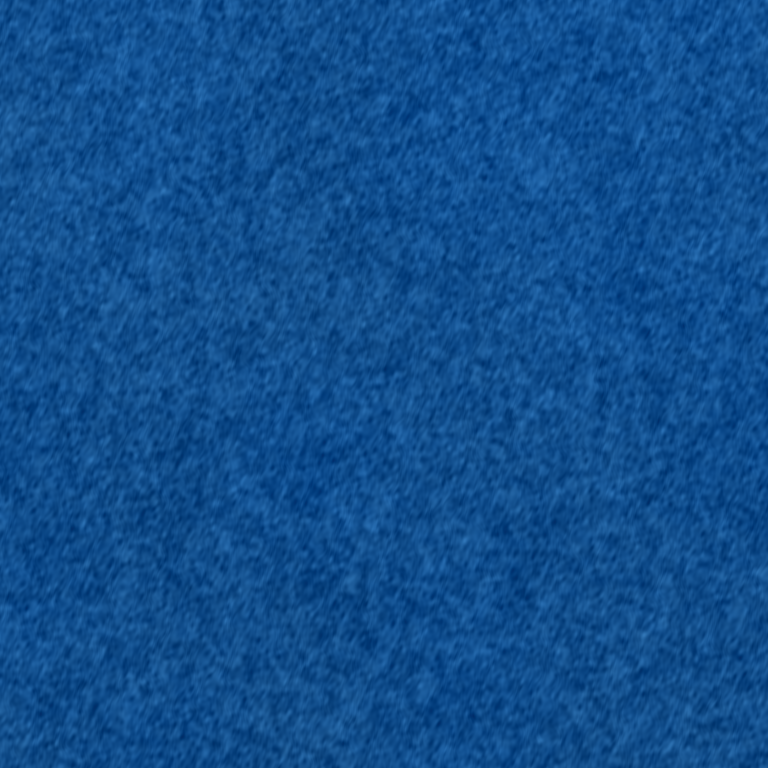
Give the GLSL for this texture, as a WebGL 2 fragment shader.

```glsl
#version 300 es
precision highp float;

uniform vec2 u_resolution;
out vec4 fragColor;

// Integer hash, two values in 0..1 per cell
vec2 hash2(vec2 cell) {
    uvec2 h = uvec2(ivec2(cell)) * uvec2(1597u, 3571u) + 977u;
    h = h * 1664525u + 1013904u;
    h.x += h.y * 1664525u;
    h.y += h.x * 1664525u;
    h ^= h >> 16u;
    h.x += h.y * 1664525u;
    h.y += h.x * 1664525u;
    h ^= h >> 16u;
    return vec2(h & 65535u) / 65535.0;
}

// Value noise centred on zero
float noise(vec2 p) {
    vec2 cell = floor(p);
    vec2 f = fract(p);
    f = f * f * (3.0 - 2.0 * f);
    float low = mix(hash2(cell).x, hash2(cell + vec2(1, 0)).x, f.x);
    float high = mix(hash2(cell + vec2(0, 1)).x, hash2(cell + vec2(1, 1)).x, f.x);
    return mix(low, high, f.y) - 0.5;
}

// Sparse soft lint specks, slightly stretched along the fibres
float lint(vec2 p) {
    vec2 cell = floor(p);
    float sum = 0.0;
    for (int y = -1; y <= 1; y++) {
        for (int x = -1; x <= 1; x++) {
            vec2 id = cell + vec2(x, y);
            vec2 traits = hash2(id + 301.0);
            vec2 d = (p - id - hash2(id)) / vec2(0.10, 0.17);
            d /= 0.6 + 0.6 * traits.y;
            sum += step(0.68, traits.x) * (0.3 + 0.7 * traits.y) * exp(-dot(d, d));
        }
    }
    return sum;
}

// Slanted rows of short stitches with wavering edges
float stitches(vec2 p) {
    float waver = noise(p * vec2(45.0, 30.0)) + 0.6 * noise(p * vec2(90.0, 60.0) + 17.0);
    float across = 6.2832 * (p.x * 128.0 + 0.9 * waver);
    float along = 6.2832 * (p.y * 78.0 + waver);
    return cos(across) * (0.7 + 0.5 * cos(along + 0.5 * across));
}

void main() {
    vec2 uv = gl_FragCoord.xy / u_resolution.y;
    vec2 fibre = vec2(dot(uv, vec2(0.91, -0.41)), dot(uv, vec2(0.41, 0.91)));

    // Fine woven grain
    float tone = 1.10 * noise(fibre * vec2(185.0, 118.0));
    tone += 0.75 * noise(uv * vec2(135.0, 125.0) + 53.0);
    tone += 0.20 * stitches(fibre);

    // Nap, broad mottling and lint
    tone += 0.45 * noise(fibre * vec2(58.0, 34.0) + 91.0);
    tone += 0.28 * noise(uv * 13.0 + 29.0);
    tone += 0.75 * lint(fibre * 27.0);

    // Gentle falloff of light towards the bottom
    tone += 0.16 * (uv.y - 0.5) - 0.03;

    vec3 colour = vec3(0.066, 0.308, 0.557) + vec3(0.085, 0.110, 0.120) * tone;

    // Slow drift between purer and greyer blue
    float purity = 0.5 * (uv.y - 0.5) + noise(uv * 5.0 + 7.0) + 0.7 * noise(fibre * 70.0 + 11.0);
    colour += vec3(-0.014, -0.002, 0.018) * purity;

    fragColor = vec4(clamp(colour, 0.0, 1.0), 1.0);
}
```
